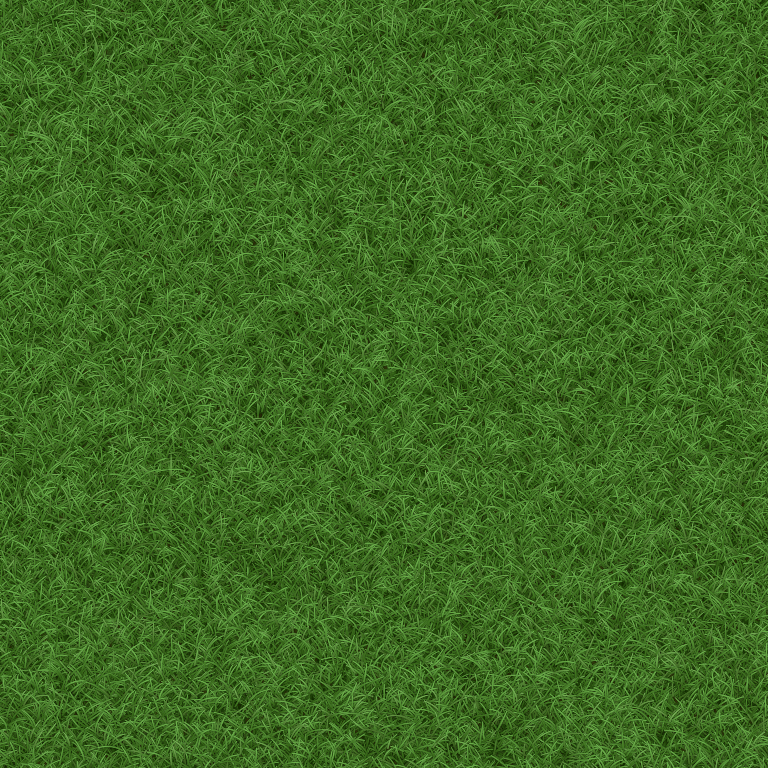
Reproduce this texture procedurally as a Shadertoy shader.

```glsl
const float CELL_COUNT = 52.0;   // blade cells across the canvas height
const int LAYERS = 20;
const float HALF_WIDTH = 0.00098; // blade half width in canvas units

const vec3 DEEP_SHADE = vec3(0.075, 0.18, 0.0);
const vec3 LEAF_GREEN = vec3(0.22, 0.41, 0.095);
const vec3 LIT_GREEN = vec3(0.375, 0.62, 0.245);
const vec3 SOIL_BROWN = vec3(0.17, 0.15, 0.03);
const vec3 DRY_SHIFT = vec3(0.035, -0.012, 0.035);

vec4 hash4(vec3 p) {
    vec4 q = fract(p.xyzx * vec4(0.1031, 0.1030, 0.0973, 0.1099));
    q += dot(q, q.wzxy + 33.33);
    return fract((q.xxyz + q.yzzw) * q.zywx);
}

float cornerGradient(vec2 corner, vec2 offset) {
    float angle = 6.2832 * hash4(vec3(corner, 7.0)).x;
    return dot(vec2(cos(angle), sin(angle)), offset);
}

float gradientNoise(vec2 p) {
    vec2 i = floor(p), f = fract(p);
    vec2 u = f * f * f * (f * (f * 6.0 - 15.0) + 10.0);
    vec2 e = vec2(0.0, 1.0);
    float low = mix(cornerGradient(i, f), cornerGradient(i + e.yx, f - e.yx), u.x);
    float high = mix(cornerGradient(i + e, f - e), cornerGradient(i + 1.0, f - 1.0), u.x);
    return mix(low, high, u.y);
}

vec3 grassColor(float tone) {
    tone = clamp(tone, 0.0, 1.15);
    return tone < 0.5 ? mix(DEEP_SHADE, LEAF_GREEN, tone * 2.0)
                      : mix(LEAF_GREEN, LIT_GREEN, tone * 2.0 - 1.0);
}

// Returns distance to a bent blade and the position along it (0 root, 1 tip).
vec2 bladeDistance(vec2 p, float lean, float len, float bend) {
    vec2 axis = vec2(sin(lean), cos(lean));
    float t = dot(p, axis) / len + 0.5;
    float s = clamp(t, 0.0, 1.0);
    float across = dot(p, vec2(axis.y, -axis.x)) - bend * len * (s * s - 0.33);
    float slope = 2.0 * bend * s;
    return vec2(length(vec2(across * inversesqrt(1.0 + slope * slope), (t - s) * len)), s);
}

// Dark thatch with sparse brown specks.
vec3 thatch(vec2 uv, float patchTone) {
    float fibres = gradientNoise(uv * vec2(210.0, 110.0));
    float specks = smoothstep(0.1, 0.35, gradientNoise(uv * 95.0 + 31.0));
    return mix(grassColor(0.24 + 0.4 * fibres + patchTone), SOIL_BROWN, 0.7 * specks);
}

// Paints the blade rooted in one cell, with a soft shadow around it.
vec3 paintBlade(vec3 color, vec2 p, vec2 cell, float layer, float patchTone, float pixel) {
    vec4 place = hash4(vec3(cell, layer + 1.0));
    vec4 look = hash4(vec3(cell + 57.0, layer + 41.0));
    float lean = (place.z * 2.0 - 1.0) * 1.05;
    float len = mix(0.7, 1.5, place.w);
    float bend = sign(lean) * mix(-0.15, 0.65, look.x);
    vec2 blade = bladeDistance(p - cell - place.xy, lean, len, bend);

    float dist = blade.x / CELL_COUNT;
    float width = HALF_WIDTH * mix(1.1, 0.6, blade.y * blade.y);
    float cover = 1.0 - smoothstep(width - 0.5 * pixel, width + 0.5 * pixel, dist);
    float shadow = 1.0 - smoothstep(width, width * 2.6, dist);

    float depth = layer / float(LAYERS - 1);
    float tone = 0.34 + 0.62 * depth + 0.55 * (look.y - 0.5) + patchTone;
    tone *= mix(0.66, 1.16, blade.y);
    vec3 bladeColor = grassColor(tone) + DRY_SHIFT * smoothstep(0.65, 1.0, look.z);
    return mix(color * (1.0 - 0.16 * shadow), bladeColor, cover);
}

void mainImage(out vec4 fragColor, in vec2 fragCoord) {
    vec2 uv = fragCoord / iResolution.y;
    float pixel = 1.0 / iResolution.y;
    float patchTone = 0.10 * gradientNoise(uv * 9.0) + 0.20 * gradientNoise(uv * 27.0 + 5.0)
                    + 0.26 * gradientNoise(uv * 55.0 + 17.0);
    vec3 color = thatch(uv, patchTone);

    // Layers run from shaded undergrowth up to lit tips.
    for (int k = 0; k < LAYERS; k++) {
        float layer = float(k);
        vec2 p = uv * CELL_COUNT + 13.0 * hash4(vec3(layer, 3.0, 9.0)).xy;
        vec2 home = floor(p);
        for (int y = -1; y <= 1; y++) {
            for (int x = -1; x <= 1; x++) {
                vec2 cell = home + vec2(x, y);
                color = paintBlade(color, p, cell, layer, patchTone, pixel);
            }
        }
    }
    fragColor = vec4(color, 1.0);
}
```
